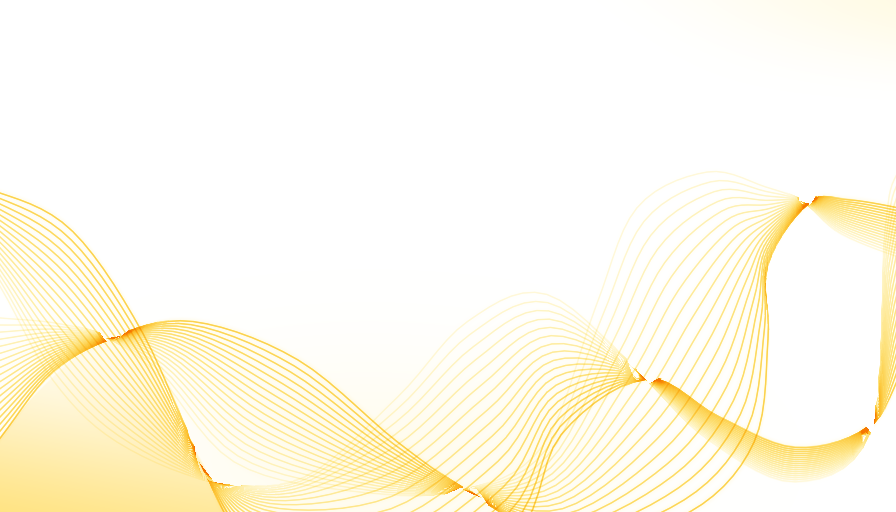
A WebGL 2 fragment shader for this background:

```glsl
#version 300 es
precision highp float;

uniform vec2 u_resolution;
out vec4 fragColor;

// Edge curves of two twisting ribbons, in units of the canvas height
const vec2 SWEEP_BOLD[17] = vec2[17](
  vec2(-.114, .635), vec2(0., .623), vec2(.142, .548), vec2(.279, .349),
  vec2(.397, .087), vec2(.491, -.062), vec2(.753, -.187), vec2(1.005, -.05),
  vec2(1.096, .151), vec2(1.26, .26), vec2(1.404, .185), vec2(1.553, .126),
  vec2(1.694, .164), vec2(1.763, .281), vec2(1.826, .452), vec2(1.872, .635),
  vec2(1.9, .7));
const vec2 SWEEP_FAINT[17] = vec2[17](
  vec2(-.114, .62), vec2(0., .441), vec2(.103, .258), vec2(.228, .137),
  vec2(.418, .059), vec2(.594, .068), vec2(.776, .224), vec2(.913, .372),
  vec2(1.068, .425), vec2(1.249, .272), vec2(1.381, .144), vec2(1.553, .059),
  vec2(1.699, .158), vec2(1.728, .543), vec2(1.753, .662), vec2(1.826, .726),
  vec2(1.9, .75));
const vec2 WAVE_BOLD[17] = vec2[17](
  vec2(-.114, -.005), vec2(0., .144), vec2(.103, .274), vec2(.224, .342),
  vec2(.377, .372), vec2(.582, .297), vec2(.776, .137), vec2(.925, .034),
  vec2(1.119, -.062), vec2(1.347, 0.), vec2(1.473, .137), vec2(1.5, .338),
  vec2(1.5, .486), vec2(1.578, .603), vec2(1.655, .61), vec2(1.769, .591),
  vec2(1.872, .566));
const vec2 WAVE_FAINT[17] = vec2[17](
  vec2(-.114, .388), vec2(0., .379), vec2(.114, .368), vec2(.212, .34),
  vec2(.308, .269), vec2(.457, .098), vec2(.685, .041), vec2(.906, .043),
  vec2(1.062, .132), vec2(1.164, .402), vec2(1.244, .594), vec2(1.381, .664),
  vec2(1.495, .635), vec2(1.571, .605), vec2(1.644, .543), vec2(1.769, .493),
  vec2(1.872, .463));

float cross2(vec2 a, vec2 b) { return a.x * b.y - a.y * b.x; }

vec4 catmullRom(vec4 a, vec4 b, vec4 c, vec4 d, float t) {
  return b + .5 * t * (c - a + t * (2. * a - 5. * b + 4. * c - d
    + t * (3. * (b - c) + d - a)));
}

// Ink of the nearest of 18 lines, given two neighbouring rungs (bold.xy, faint.xy)
float rungInk(vec2 p, vec4 rung, vec4 step4) {
  float pixel = 1. / u_resolution.y;
  vec2 across = rung.zw - rung.xy;
  float t = dot(p - rung.xy, across) / max(dot(across, across), 1e-8);
  float blend = clamp(floor(t * 17. + .5), 0., 17.) / 17.;
  vec2 along = mix(step4.xy, step4.zw, blend);
  along /= max(length(along), 1e-6);
  float dist = abs(cross2(p - mix(rung.xy, rung.zw, blend), along));
  float spacing = abs(cross2(across, along)) / 17.;
  float line = 1. - smoothstep(.0014 - .6 * pixel, .0014 + .6 * pixel, dist);
  // Where lines crowd together, use their average density
  float dense = .0028 / max(spacing, .0006) * (1. - smoothstep(pixel, 1.8 * pixel, dist));
  float ink = mix(dense, line, smoothstep(pixel, 2.5 * pixel, spacing));
  ink += .06 * exp(-dist * dist / .00004);
  float outside = abs(t - clamp(t, 0., 1.)) * length(across);
  return ink * mix(1., .14, pow(blend, .8)) * (1. - smoothstep(.006, .014, outside));
}

// Sweep a rung along the ribbon and ink each place where it passes the point
float ribbon(vec2 p, vec2 bold[17], vec2 faint[17]) {
  float ink = 0.;
  vec4 a = vec4(bold[0], faint[0]), b = vec4(bold[1], faint[1]);
  vec4 c = vec4(bold[2], faint[2]);
  for (int i = 3; i < 17; i++) {
    vec4 d = vec4(bold[i], faint[i]);
    vec4 low = min(b, c), high = max(b, c);
    if (all(greaterThan(p, min(low.xy, low.zw) - .06))
        && all(lessThan(p, max(high.xy, high.zw) + .06))) {
      vec4 last = b;
      float lastSide = cross2(p - b.xy, b.zw - b.xy);
      for (int s = 1; s <= 7; s++) {
        vec4 next = catmullRom(a, b, c, d, float(s) / 7.);
        float side = cross2(p - next.xy, next.zw - next.xy);
        if ((side < 0.) != (lastSide < 0.)) {
          float f = lastSide / (lastSide - side);
          ink += rungInk(p, mix(last, next, f), next - last);
        }
        last = next;
        lastSide = side;
      }
    }
    a = b;
    b = c;
    c = d;
  }
  return ink;
}

void main() {
  vec2 p = gl_FragCoord.xy / u_resolution.y;
  vec3 color = vec3(1.);

  // Pale light in the upper right corner and behind the lower waves
  float corner = smoothstep(1.1, 1.9, p.x + 1.2 * (p.y - 1.));
  color = mix(color, vec3(1., .975, .86), .8 * corner * smoothstep(.78, 1., p.y));
  vec2 q = (p - vec2(.72, .1)) * vec2(2.2, 5.);
  color = mix(color, vec3(1., .95, .74), .25 * exp(-dot(q, q)));

  // Golden hill in the lower left
  float top = .144 + 1.4 * p.x - 2.3 * p.x * p.x;
  float hill = smoothstep(-.003, .003, top - p.y)
    * smoothstep(-.004, .004, .445 - .53 * p.y - p.x);
  float depth = 1. - smoothstep(-.1, .38, p.y + .2 * p.x);
  color = mix(color, vec3(1., .87, .42), hill * (.08 + .85 * depth));

  // Crossing lines deepen from yellow to orange
  if (p.y < .72) {
    float ink = ribbon(p, SWEEP_BOLD, SWEEP_FAINT) + ribbon(p, WAVE_BOLD, WAVE_FAINT);
    color *= exp(-min(ink, 4.) * vec3(.01, .19, 1.1));
  }

  fragColor = vec4(color, 1.);
}
```
